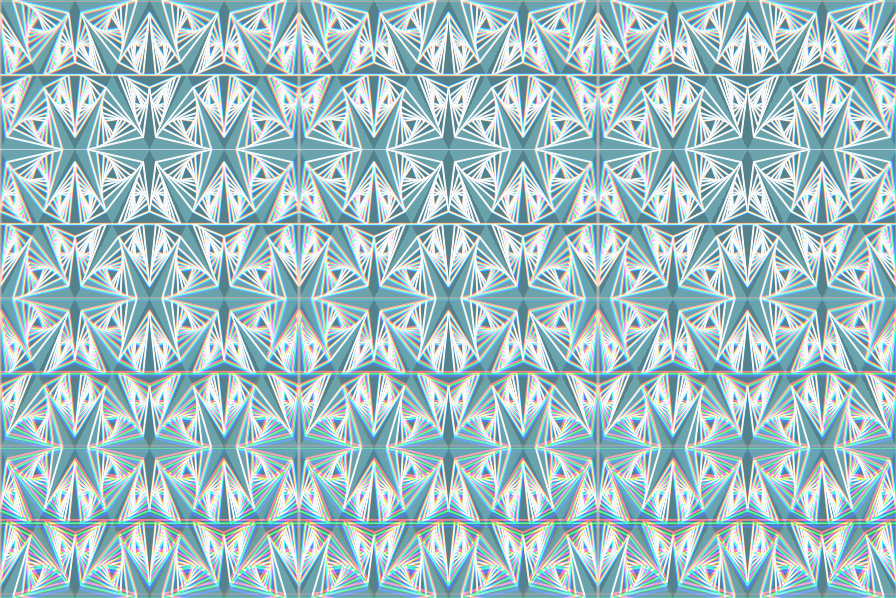
This pattern is drawn by a Shadertoy shader. Its source:

```glsl
// Mirrored lattice of whirling nested triangles, white lines on teal with prismatic fringes.

float cross2(vec2 a, vec2 b) { return a.x * b.y - a.y * b.x; }

float segmentDistance(vec2 p, vec2 a, vec2 b) {
    vec2 ap = p - a, ab = b - a;
    return length(ap - ab * clamp(dot(ap, ab) / dot(ab, ab), 0.0, 1.0));
}

float stroke(float dist, float halfWidth, float pixel) {
    return 1.0 - smoothstep(-0.6 * pixel, 0.6 * pixel, dist - halfWidth);
}

// Fold the plane into one unit cell: mirrors in x and y, half turn between rows.
vec2 foldCell(vec2 p) {
    p = vec2(abs(mod(p.x + 1.0, 2.0) - 1.0), abs(mod(p.y + 2.0, 4.0) - 2.0));
    return p.y > 1.0 ? vec2(1.0, 2.0) - p : p;
}

// x: line coverage, y: lightness of the fill.
vec2 whirl(vec2 p, float pixel) {
    // Each cell holds one isosceles triangle between two right triangles.
    vec2 a = vec2(1.0, 0.0), b = vec2(0.0), c = vec2(0.5, 1.0);
    bool isosceles = true;
    if (p.y > 2.0 * p.x) {
        a = vec2(0.0, 1.0);
        isosceles = false;
    } else if (p.y > 2.0 - 2.0 * p.x) {
        a = vec2(0.5, 1.0); b = vec2(1.0, 0.0); c = vec2(1.0);
        isosceles = false;
    }

    // Inscribe triangles, each turned a little inside the last.
    float turn = sign(cross2(b - a, c - a));
    float nearest = 1.0, depth = 0.0;
    for (int i = 0; i < 6; i++) {
        vec2 start = a;
        a = mix(a, b, 0.17);
        b = mix(b, c, 0.17);
        c = mix(c, start, 0.17);
        nearest = min(nearest, min(segmentDistance(p, a, b),
                  min(segmentDistance(p, b, c), segmentDistance(p, c, a))));
        float inside = min(turn * cross2(b - a, p - a),
                       min(turn * cross2(c - b, p - b), turn * cross2(a - c, p - c)));
        depth += step(0.0, inside);
    }

    // Thin rules run along the rows.
    float line = max(stroke(nearest, 0.013, pixel), stroke(1.0 - p.y, 0.011, pixel));
    line = max(line, 0.6 * stroke(p.y, 0.006, pixel));
    return vec2(line, isosceles && depth < 1.5 ? 1.0 : 0.0);
}

void mainImage(out vec4 fragColor, in vec2 fragCoord) {
    float pixel = 8.0 / iResolution.y;
    vec2 p = fragCoord * pixel;

    // Three mirrored columns; fringes spread from their upper star centres.
    vec2 fromStar = vec2(abs(mod(p.x, 4.0) - 2.0), p.y - 6.0);
    vec3 darkTeal = vec3(0.33, 0.51, 0.55), lightTeal = vec3(0.42, 0.64, 0.68);
    vec3 color = vec3(0.0);
    for (int channel = 0; channel < 3; channel++) {
        float spread = 1.0 + 0.009 * float(1 - channel);
        vec2 shape = whirl(foldCell(fromStar * spread), pixel);
        float fill = mix(darkTeal[channel], lightTeal[channel], shape.y);
        color[channel] = mix(fill, 0.98, shape.x);
    }

    // Warm seam where neighbouring columns meet.
    float seam = stroke(2.0 - fromStar.x, 0.02, pixel);
    color = mix(color, vec3(0.92, 0.80, 0.74), 0.6 * seam);
    fragColor = vec4(color, 1.0);
}
```
